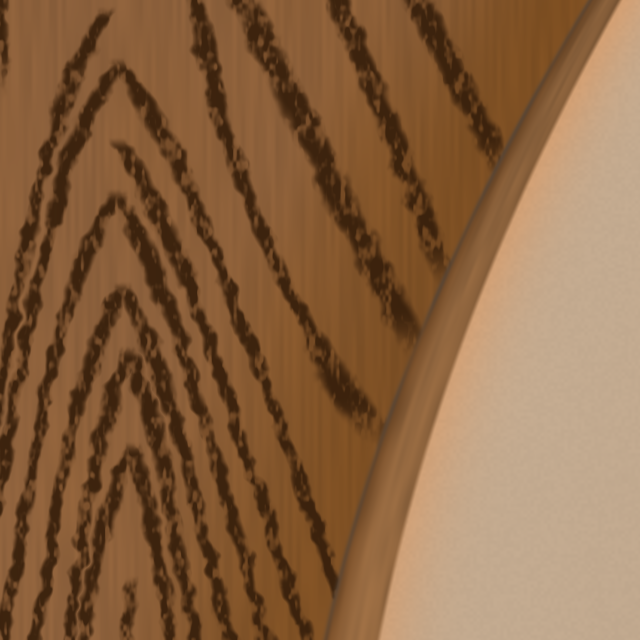
Give the GLSL for this texture, as a Shadertoy shader.

```glsl
const vec3 WOOD_LIGHT = vec3(0.560, 0.384, 0.238);
const vec3 WOOD_AMBER = vec3(0.490, 0.305, 0.125);
const vec3 PORE_DARK = vec3(0.205, 0.115, 0.040);
const vec3 PORE_HALO = vec3(0.380, 0.230, 0.105);
const vec3 RIM_SHADE = vec3(0.430, 0.270, 0.130);
const vec3 RIM_LIGHT = vec3(0.605, 0.425, 0.260);
const vec3 CREAM = vec3(0.760, 0.664, 0.560);
const vec3 GLOW = vec3(0.830, 0.620, 0.440);
const vec3 SEAM = vec3(0.330, 0.270, 0.220);

// Curves x = a + b*y + c*y*y bounding the rim
const vec3 RIM_OUTER = vec3(0.508, 0.220, 0.194);
const vec3 RIM_INNER = vec3(0.592, 0.195, 0.183);
const float EDGE_SLANT = 0.92;
const float GLOW_WIDTH = 0.055;
const float WOBBLE = 0.012;
const float ARCH_SHOULDER = 0.117;

// Nested arches: apex x, apex y, left spread, right spread (0 = no arm)
const int ARCHES = 8;
const vec4 ARCH[ARCHES] = vec4[ARCHES](
    vec4(0.170, 0.980, 1.00, 0.00), vec4(0.182, 0.900, 1.00, 1.00),
    vec4(0.187, 0.775, 0.00, 0.88), vec4(0.182, 0.695, 0.93, 0.78),
    vec4(0.193, 0.550, 0.83, 0.67), vec4(0.203, 0.450, 0.65, 0.48),
    vec4(0.205, 0.300, 0.64, 0.42), vec4(0.206, 0.090, 0.15, 0.00));

// Open strands: top x, slope, bend, lowest y
const int STRANDS = 5;
const vec4 STRAND[STRANDS] = vec4[STRANDS](
    vec4(0.306, 0.152, 0.376, 0.320), vec4(0.378, 0.500, 0.000, 0.460),
    vec4(0.527, 0.420, -0.070, 0.570), vec4(0.651, 0.500, 0.100, 0.730),
    vec4(0.002, 0.010, 0.000, 0.870));
const float STRAND_WIDTH[STRANDS] = float[STRANDS](0.014, 0.025, 0.019, 0.023, 0.010);

float hash(vec2 p) {
    vec3 q = fract(vec3(p.xyx) * 0.1031);
    q += dot(q, q.yzx + 33.33);
    return fract((q.x + q.y) * q.z);
}

float noise(vec2 p) {
    vec2 cell = floor(p), f = fract(p);
    f = f * f * (3.0 - 2.0 * f);
    float low = mix(hash(cell), hash(cell + vec2(1, 0)), f.x);
    float high = mix(hash(cell + vec2(0, 1)), hash(cell + vec2(1, 1)), f.x);
    return mix(low, high, f.y);
}

float curve(vec3 k, float y) {
    return k.x + y * (k.y + y * k.z);
}

float band(float offset, float width) {
    return 1.0 - smoothstep(width * 0.45, width * 1.3, abs(offset));
}

// Coverage of both arms of every arch
float archGrain(vec2 p) {
    float cover = 0.0;
    for (int i = 0; i < ARCHES; i++) {
        vec4 arch = ARCH[i];
        float drop = max(arch.y - p.y, 0.0);
        float shoulder = 1.0 - exp(-drop / ARCH_SHOULDER);
        float leftX = arch.x - arch.z * (0.065 * shoulder + 0.18 * drop);
        float rightX = arch.x + arch.w * (0.052 * shoulder + 0.36 * drop);
        float swell = exp(-pow((drop - 0.10) / 0.09, 2.0));
        float leftArm = band(p.x - leftX, 0.0105 + 0.006 * swell * arch.z) * step(0.01, arch.z);
        float rightArm = band(p.x - rightX, 0.0115 + 0.009 * swell * arch.w) * step(0.01, arch.w);
        float start = smoothstep(-0.012, 0.012, arch.y - p.y);
        cover = max(cover, start * max(leftArm, rightArm));
    }
    return cover;
}

// Coverage of the open strands, which flare and break up at the foot
float strandGrain(vec2 p) {
    float cover = 0.0;
    float drop = 1.0 - p.y;
    for (int i = 0; i < STRANDS; i++) {
        vec4 strand = STRAND[i];
        float axis = curve(strand.xyz, drop);
        float flare = i == 0 ? smoothstep(0.50, 0.40, p.y) * 0.017 : 0.0;
        float fade = smoothstep(strand.w - 0.03, strand.w + 0.06, p.y);
        cover = max(cover, fade * band(p.x - axis, STRAND_WIDTH[i] + flare));
    }
    return cover;
}

vec3 woodColor(vec2 p, float toRim) {
    float fibre = noise(p * vec2(150.0, 9.0)) - 0.5;
    float cloud = noise(p * vec2(9.0, 4.0) + 7.0) - 0.5;
    float amber = smoothstep(0.36, 0.02, toRim) * 0.85 + 0.12 * p.y;
    vec3 color = mix(WOOD_LIGHT, WOOD_AMBER, clamp(amber + 0.25 * cloud, 0.0, 1.0));
    color *= 1.0 + 0.09 * fibre + 0.05 * cloud;

    // Pores: ragged speckles gathered along the growth lines
    vec2 q = p;
    q.x += WOBBLE * (noise(p * vec2(30.0, 38.0)) - 0.5);
    q.x += 0.6 * WOBBLE * (noise(p * vec2(90.0, 75.0) + 31.0) - 0.5);
    float cover = max(archGrain(q), strandGrain(q));
    float speckle = 0.6 * noise(p * vec2(125.0, 58.0)) + 0.4 * noise(p * vec2(210.0, 105.0) + 13.0);
    float ink = cover * smoothstep(0.25, 0.66, speckle + 0.10 * cover);
    color = mix(color, PORE_HALO, 0.45 * cover);
    return mix(color, PORE_DARK, 0.88 * ink);
}

vec3 rimColor(vec2 p, float across) {
    float streak = noise(vec2(across * 9.0 + p.y * 4.0, p.y * 14.0)) - 0.5;
    vec3 color = mix(RIM_SHADE, RIM_LIGHT, smoothstep(-0.15, 0.55, across));
    color *= mix(1.0, 0.87, p.y) * (1.0 + 0.12 * streak);
    return color * (1.0 - 0.08 * smoothstep(0.7, 1.0, across));
}

vec3 creamColor(vec2 p, float inside) {
    float glow = exp(-pow(max(inside, 0.0) / GLOW_WIDTH, 1.4));
    float grain = noise(p * 190.0) - 0.5;
    vec3 color = mix(CREAM, GLOW, glow * mix(0.75, 0.95, p.y));
    return color * (1.0 + 0.025 * grain + 0.02 * (noise(p * 5.0) - 0.5));
}

void mainImage(out vec4 fragColor, in vec2 fragCoord) {
    vec2 p = fragCoord / iResolution.xy;
    float soft = max(0.0028, 1.0 / iResolution.y);
    float outerX = curve(RIM_OUTER, p.y);
    float innerX = curve(RIM_INNER, p.y);
    float pastOuter = (p.x - outerX) * EDGE_SLANT;
    float pastInner = (p.x - innerX) * EDGE_SLANT;

    vec3 color = woodColor(p, -pastOuter);
    vec3 rim = rimColor(p, (p.x - outerX) / (innerX - outerX));
    color = mix(color, rim, smoothstep(-soft, soft, pastOuter));
    float seam = exp(-pow(pastOuter / 0.004, 2.0));
    color = mix(color, SEAM, seam * (0.25 + 0.5 * noise(vec2(3.0, p.y * 11.0))));
    color = mix(color, creamColor(p, pastInner), smoothstep(-1.6 * soft, 1.6 * soft, pastInner));
    fragColor = vec4(color, 1.0);
}
```
